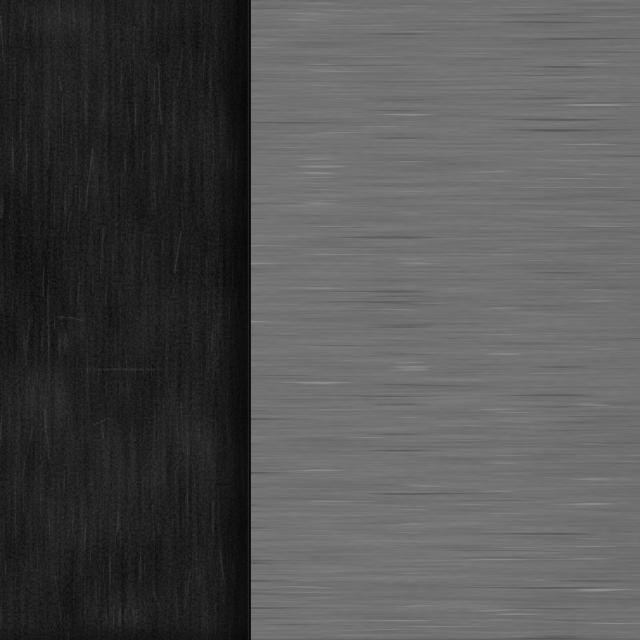
Write a WebGL 2 fragment shader that draws this texture.

```glsl
#version 300 es
precision highp float;
uniform vec2 u_resolution;
out vec4 fragColor;

float hash(vec2 p) {
  vec3 q = fract(vec3(p.xyx) * 0.1031);
  q += dot(q, q.yzx + 33.33);
  return fract((q.x + q.y) * q.z);
}

float corner(vec2 cell, vec2 offset) {
  float angle = 6.2832 * hash(cell);
  return dot(vec2(cos(angle), sin(angle)), offset);
}

// Gradient noise, roughly -0.6 to 0.6
float noise(vec2 p) {
  vec2 i = floor(p), f = p - i;
  vec2 u = f * f * f * (f * (f * 6.0 - 15.0) + 10.0);
  vec2 e = vec2(1.0, 0.0);
  return mix(mix(corner(i, f), corner(i + e, f - e), u.x),
             mix(corner(i + e.yx, f - e.yx), corner(i + 1.0, f - 1.0), u.x), u.y);
}

float fbm(vec2 p) {
  float sum = 0.0, amp = 1.0;
  for (int i = 0; i < 5; i++) {
    sum += amp * noise(p);
    p = p * 2.03 + 17.3;
    amp *= 0.55;
  }
  return sum;
}

float segment(vec2 p, vec2 a, vec2 b) {
  vec2 pa = p - a, ba = b - a;
  return length(pa - ba * clamp(dot(pa, ba) / dot(ba, ba), 0.0, 1.0));
}

float blob(vec2 p, vec2 center, vec2 size) {
  vec2 d = (p - center) / size;
  return exp(-dot(d, d));
}

// Thin scattered scratches, mostly upright
float scratches(vec2 p, float px) {
  float sum = 0.0;
  for (int i = 0; i < 44; i++) {
    float k = float(i);
    vec2 a = vec2(hash(vec2(k, 3.0)) * 0.37, hash(vec2(k, 7.0)));
    float tilt = (hash(vec2(k, 11.0)) - 0.5) * (i % 4 == 0 ? 2.8 : 0.3);
    vec2 b = a + vec2(sin(tilt), cos(tilt)) * mix(0.02, 0.1, hash(vec2(k, 19.0)));
    float d = segment(p + 0.002 * noise(p * 40.0), a, b);
    sum += (1.0 - smoothstep(0.0, 0.0008 + px, d)) * hash(vec2(k, 23.0));
  }
  return sum;
}

float darkPanel(vec2 p, float px) {
  float v = 0.115 + 0.028 * fbm(p * 7.0);
  // Worn patches and shaded corners
  v += 0.04 * blob(p, vec2(0.09, 0.97), vec2(0.06, 0.03));
  v += 0.025 * blob(p, vec2(0.15, 0.86), vec2(0.05, 0.09));
  v += 0.04 * blob(p, vec2(0.08, 0.37), vec2(0.05, 0.06));
  v += 0.03 * blob(p, vec2(0.29, 0.33), vec2(0.04, 0.06));
  v += 0.025 * blob(p, vec2(0.18, 0.26), vec2(0.12, 0.1));
  v += 0.03 * blob(p, vec2(0.21, 0.05), vec2(0.05, 0.03));
  v -= 0.025 * blob(p, vec2(0.22, 0.11), vec2(0.05, 0.05));
  v -= 0.02 * blob(p, vec2(0.03, 0.63), vec2(0.05, 0.12));
  // Upright fibres and grain
  v += 0.035 * noise(p * vec2(190.0, 9.0)) + 0.025 * noise(p * vec2(90.0, 5.0) + 40.0);
  v += 0.07 * smoothstep(0.2, 0.55, noise(p * vec2(230.0, 14.0) + 9.0)) * (0.6 + fbm(p * 9.0 + 5.0));
  v += 0.06 * noise(p * vec2(370.0, 290.0)) + 0.03 * noise(p * 170.0);
  v += 0.08 * scratches(p, px);
  v += 0.06 * blob(p, vec2(0.2, 0.423), vec2(0.07, 0.001 + 0.5 * px));
  // Falloff toward the seam and the rim
  v *= mix(1.0, 0.42, smoothstep(0.325, 0.388, p.x));
  v *= mix(0.75, 1.0, smoothstep(0.0, 0.03, p.y));
  return max(v, 0.02);
}

float brushedMetal(vec2 p) {
  float v = 0.448 + 0.012 * noise(p * vec2(1.5, 9.0));
  // Long strokes at several widths
  v += 0.026 * noise(p * vec2(2.5, 70.0)) + 0.03 * noise(p * vec2(5.0, 150.0) + 31.0);
  v += 0.035 * noise(p * vec2(9.0, 310.0) + 67.0);
  v += 0.02 * noise(p * vec2(60.0, 380.0));
  // Sparse dark and bright hairlines
  v -= 0.09 * smoothstep(0.3, 0.6, noise(p * vec2(4.0, 190.0) + 83.0));
  v += 0.09 * smoothstep(0.32, 0.6, noise(p * vec2(7.0, 210.0) + 121.0));
  v -= 0.012 * smoothstep(0.75, 1.0, p.x);
  return v - 0.06 * (1.0 - smoothstep(0.0, 0.004, p.y));
}

void main() {
  vec2 p = gl_FragCoord.xy / u_resolution;
  float px = 1.0 / u_resolution.x;
  float v = darkPanel(p, px);
  // Faint ridge beside a black groove
  float ridge = 1.0 - smoothstep(0.0005, 0.0005 + 1.2 * px, abs(p.x - 0.3885));
  v = mix(v, 0.15, 0.75 * ridge);
  v = mix(v, 0.03, smoothstep(0.3895 - 0.5 * px, 0.3895 + 0.5 * px, p.x));
  v = mix(v, brushedMetal(p), smoothstep(0.392 - 0.7 * px, 0.392 + 0.7 * px, p.x));
  fragColor = vec4(vec3(v), 1.0);
}
```
